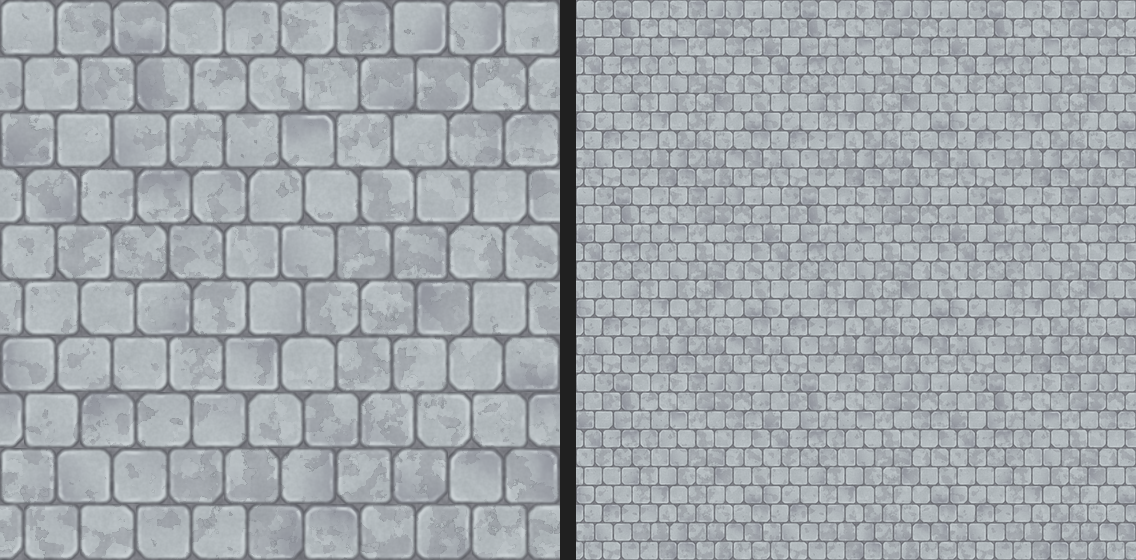
Left, the tile; right, the same tile 3 across and 3 down.
Write a Shadertoy shader that draws this texture.

```glsl
const float REPEATS = 10.0;
const float ROW_SHIFT = 0.42;
const vec3 STONE = vec3(0.700, 0.728, 0.742);
const vec3 WORN = vec3(0.622, 0.640, 0.662);
const vec3 PALE = vec3(0.795, 0.820, 0.833);
const vec3 GRIME = vec3(0.540, 0.550, 0.590);
const vec3 JOINT = vec3(0.490, 0.495, 0.520);
const vec3 CREVICE = vec3(0.350, 0.358, 0.382);

vec2 hash2(vec2 p) {
    vec3 q = fract(vec3(p.xyx) * vec3(0.1031, 0.1030, 0.0973));
    q += dot(q, q.yzx + 33.33);
    return fract((q.xx + q.yz) * q.zy);
}

float cornerGradient(vec2 cell, vec2 offset, vec2 p, float period) {
    float angle = 6.28318 * hash2(mod(cell + offset, period)).x;
    return dot(vec2(cos(angle), sin(angle)), p - offset);
}

// Gradient noise wrapping after a whole number of cells
float gradientNoise(vec2 p, float period) {
    vec2 cell = floor(p);
    vec2 f = p - cell;
    vec2 w = f * f * f * (f * (f * 6.0 - 15.0) + 10.0);
    float low = mix(cornerGradient(cell, vec2(0, 0), f, period),
                    cornerGradient(cell, vec2(1, 0), f, period), w.x);
    float high = mix(cornerGradient(cell, vec2(0, 1), f, period),
                     cornerGradient(cell, vec2(1, 1), f, period), w.x);
    return 1.4 * mix(low, high, w.y);
}

float fbm(vec2 p, float period, int octaves) {
    float sum = 0.0, amplitude = 0.6;
    for (int i = 0; i < octaves; i++) {
        sum += amplitude * gradientNoise(p, period);
        p *= 2.0;
        period *= 2.0;
        amplitude *= 0.54;
    }
    return sum;
}

float smoothMax(float a, float b, float k) {
    float h = max(k - abs(a - b), 0.0) / k;
    return max(a, b) + 0.25 * h * h * k;
}

// Rounded block with a differently clipped corner in each quadrant
float blockDistance(vec2 p, vec2 id, vec2 halfSize, float radius) {
    vec2 q = abs(p) - halfSize + radius;
    float box = length(max(q, 0.0)) + min(max(q.x, q.y), 0.0) - radius;
    float pick = hash2(id + sign(p) * 0.37 + 41.7).x;
    float reach = mix(0.74, 0.90, sqrt(pick));
    float chamfer = (abs(p.x) + abs(p.y) - reach) * 0.7071;
    return smoothMax(box, chamfer, 0.04);
}

// Flaked layer: x is its coverage, y its thin broken outline
vec2 flakes(vec2 p, float level, float pixel) {
    float field = fbm(p, 64.0, 5) - level;
    float blur = 0.015 + pixel;
    float broken = smoothstep(-0.25, 0.3, gradientNoise(p * 1.7 + 9.0, 64.0));
    return vec2(smoothstep(-blur, blur, field),
                (1.0 - smoothstep(0.0, blur * 1.6, abs(field))) * broken);
}

void mainImage(out vec4 fragColor, in vec2 fragCoord) {
    vec2 uv = fragCoord / iResolution.xy;
    float pixel = REPEATS / min(iResolution.x, iResolution.y);

    // Staggered rows, with block numbers that wrap
    vec2 grid = uv * REPEATS;
    grid.x -= ROW_SHIFT * (1.0 - mod(floor(grid.y), 2.0));
    vec2 id = mod(floor(grid), REPEATS);
    vec2 local = fract(grid) - 0.5;
    vec2 seed = hash2(id + 7.3);
    vec2 trait = hash2(id + 23.1);
    vec2 mood = hash2(id + 61.9);

    // Noise shared by the whole surface
    float cloud = fbm(uv * 20.0, 20.0, 4);
    float grain = fbm(uv * 120.0, 120.0, 2);
    float wobble = fbm(uv * 50.0, 50.0, 2);

    vec2 halfSize = vec2(0.485) - 0.010 * trait;
    float d = blockDistance(local - 0.010 * (seed - 0.5), id, halfSize, 0.075);
    d += 0.010 * wobble;

    // Stone face: tone, one-sided grime, flaked patches
    vec3 stone = STONE + 0.02 * (trait.x - 0.5) + 0.035 * cloud + 0.035 * grain;
    float angle = 6.28318 * mood.x;
    float side = dot(local, vec2(cos(angle), sin(angle))) + 0.35 * cloud;
    float grime = 0.8 * mood.y * mood.y * smoothstep(-0.25, 0.6, side);

    vec2 flakeSpot = local * 2.0 + seed * 50.0 + 4.0;
    vec2 worn = flakes(flakeSpot, mix(-0.06, 0.42, trait.y), pixel);
    vec2 thin = flakes(flakeSpot.yx + 5.7, mix(0.06, 0.5, trait.x), pixel);
    stone = mix(stone, WORN + 0.04 * cloud + 0.03 * grain, 0.8 * worn.x);
    stone = mix(stone, PALE, 0.3 * thin.x * (1.0 - 0.5 * worn.x));
    stone -= 0.085 * worn.y + 0.06 * thin.y;
    stone = mix(stone, GRIME, grime);

    // Narrow pale rim, broken by wear, then the edge falling into shade
    float rim = smoothstep(-0.12, -0.055, d) * (1.0 - smoothstep(-0.05, -0.015, d));
    float rimWear = smoothstep(-0.35, 0.5, cloud + wobble * 0.6);
    stone = mix(stone, PALE, rim * mix(0.1, 0.95, rimWear) * (1.0 - 0.5 * worn.x));
    stone *= 1.0 - 0.16 * smoothstep(-0.045, 0.0, d);

    // Joints, deepest close to the blocks
    vec3 joint = JOINT + 0.10 * cloud + 0.06 * grain;
    float crevice = 1.0 - smoothstep(0.015, 0.06, d);
    joint = mix(joint, CREVICE, crevice * clamp(0.62 + 0.5 * wobble + 0.4 * cloud, 0.0, 1.0));

    float edge = 0.018 + 0.5 * pixel;
    vec3 color = mix(stone, joint, smoothstep(-edge, edge, d));
    fragColor = vec4(clamp(color, 0.0, 1.0), 1.0);
}
```
